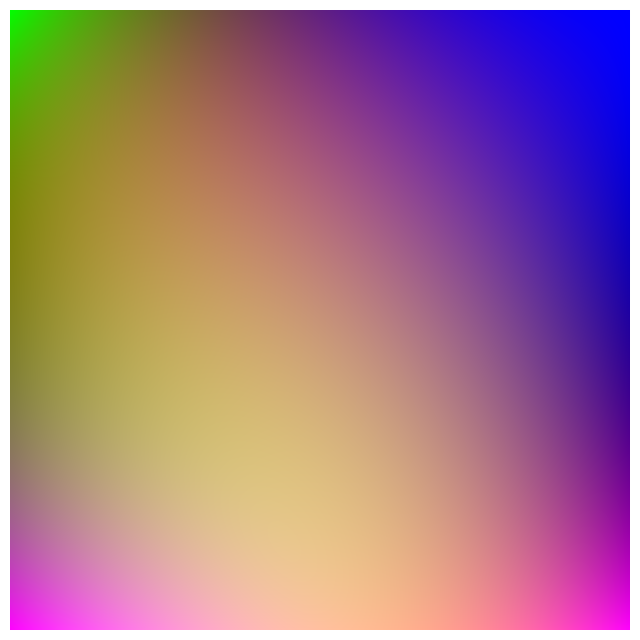
This background is drawn by a three.js fragment shader. Its source:

```glsl
varying vec2 vUv;

const vec3 BLACK = vec3(0.0);
const vec3 WHITE = vec3(1.0);
const vec3 RED = vec3(1.0, 0.0, 0.0);
const vec3 GREEN = vec3(0.0, 1.0, 0.0);
const vec3 BLUE = vec3(0.0, 0.0, 1.0);
const vec3 YELLOW = vec3(1.0, 1.0, 0.0);
const vec3 MAGENTA = vec3(1.0, 0.0, 1.0);

// Cubic Bezier blend of four control colours
vec3 bezier(vec3 a, vec3 b, vec3 c, vec3 d, float t) {
  float s = 1.0 - t;
  return s * s * s * a + 3.0 * s * s * t * b + 3.0 * s * t * t * c + t * t * t * d;
}

// Bicubic colour patch, control rows listed from top to bottom
vec3 colourPatch(vec2 p) {
  vec3 top = bezier(GREEN, RED, BLUE, BLUE, p.x);
  vec3 upper = bezier(RED, WHITE, RED, BLUE, p.x);
  vec3 lower = bezier(GREEN, YELLOW, WHITE, BLACK, p.x);
  vec3 bottom = bezier(MAGENTA, WHITE, YELLOW, MAGENTA, p.x);
  return bezier(top, upper, lower, bottom, 1.0 - p.y);
}

// Signed distance to a centred square
float squareDistance(vec2 p, float halfSide) {
  vec2 d = abs(p) - halfSide;
  return length(max(d, 0.0)) + min(max(d.x, d.y), 0.0);
}

void main() {
  // Patch coordinates inside the white margin
  float margin = 0.0156;
  vec2 p = clamp((vUv - margin) / (1.0 - 2.0 * margin), 0.0, 1.0);

  // Soft-edged square over white
  float edge = squareDistance(vUv - 0.5, 0.5 - margin);
  float inside = 1.0 - smoothstep(-0.0008, 0.0008, edge);
  gl_FragColor = vec4(mix(WHITE, colourPatch(p), inside), 1.0);
}
```
